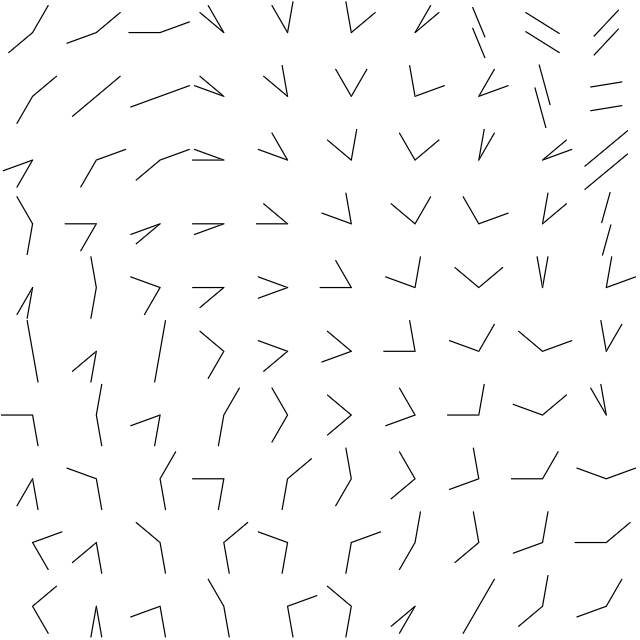
This pattern is drawn by a WebGL 2 fragment shader. Its source:

```glsl
#version 300 es
precision highp float;

uniform vec2 u_resolution;
out vec4 outColor;

const float GRID_COUNT = 10.0;
const float CELL_SIZE = 0.0996;
const vec2 GRID_ORIGIN = vec2(0.0011, 0.0029);
const float LINE_WIDTH = 0.0019;
const float ARM_LENGTH = 0.487;   // in cells
const float ANGLE_STEP = 20.0;    // degrees between arm directions
const vec3 PAPER_COLOR = vec3(1.0);
const vec3 INK_COLOR = vec3(0.0);

// Parallel strokes: slant in degrees, half length, offset from the cell centre
const int PARALLEL_COUNT = 7;
const vec4 PARALLELS[PARALLEL_COUNT] = vec4[](
    vec4( 46.9, 0.277,  0.000, 0.148),
    vec4(  9.2, 0.245,  0.000, 0.186),
    vec4(-32.0, 0.308,  0.000, 0.150),
    vec4( 39.7, 0.433,  0.000, 0.182),
    vec4(-74.7, 0.321,  0.033, 0.180),
    vec4(-67.5, 0.248,  0.000, 0.163),
    vec4( 74.5, 0.244, -0.006, 0.255)
);

vec2 direction(float degrees) {
    float angle = radians(degrees);
    return vec2(cos(angle), sin(angle));
}

float segmentDistance(vec2 p, vec2 a, vec2 b) {
    vec2 ab = b - a;
    float t = clamp(dot(p - a, ab) / dot(ab, ab), 0.0, 1.0);
    return length(p - a - ab * t);
}

// Cell number along diagonals, starting at the top right corner
float diagonalIndex(float column, float row) {
    float last = GRID_COUNT - 1.0;
    float diagonal = last - column + row;
    if (diagonal <= last) {
        return diagonal * (diagonal + 1.0) * 0.5 + last - column;
    }
    float remaining = 2.0 * GRID_COUNT - 1.0 - diagonal;
    return GRID_COUNT * GRID_COUNT - remaining * (remaining + 1.0) * 0.5 + last - row;
}

float parallelDistance(vec2 p, vec4 stroke) {
    vec2 halfStroke = direction(stroke.x) * stroke.y;
    vec2 offset = stroke.zw;
    return min(segmentDistance(p, offset - halfStroke, offset + halfStroke),
               segmentDistance(p, -offset - halfStroke, -offset + halfStroke));
}

// Each pair of distinct directions appears once, ordered by its larger member
float hingeDistance(vec2 p, float pairIndex) {
    float second = floor((3.0 + sqrt(8.0 * pairIndex + 1.5)) * 0.5);
    float first = pairIndex - (second - 1.0) * (second - 2.0) * 0.5 + 1.0;
    vec2 armA = direction(first * ANGLE_STEP) * ARM_LENGTH;
    vec2 armB = direction(second * ANGLE_STEP) * ARM_LENGTH;
    return min(segmentDistance(p, vec2(0.0), armA),
               segmentDistance(p, vec2(0.0), armB));
}

void main() {
    float canvasSize = min(u_resolution.x, u_resolution.y);
    vec2 grid = (gl_FragCoord.xy / canvasSize - GRID_ORIGIN) / CELL_SIZE;
    vec2 cell = clamp(floor(grid), 0.0, GRID_COUNT - 1.0);
    vec2 local = grid - cell - 0.5;

    // Choose the figure for this cell
    int index = int(diagonalIndex(cell.x, GRID_COUNT - 1.0 - cell.y) + 0.5);
    float dist;
    if (index < PARALLEL_COUNT) {
        dist = parallelDistance(local, PARALLELS[index]);
    } else {
        dist = hingeDistance(local, float(index - PARALLEL_COUNT));
    }

    // Antialiased ink
    float edge = (LINE_WIDTH * 0.5 - dist * CELL_SIZE) * canvasSize;
    float ink = clamp(edge + 0.5, 0.0, 1.0);
    outColor = vec4(mix(PAPER_COLOR, INK_COLOR, ink), 1.0);
}
```
